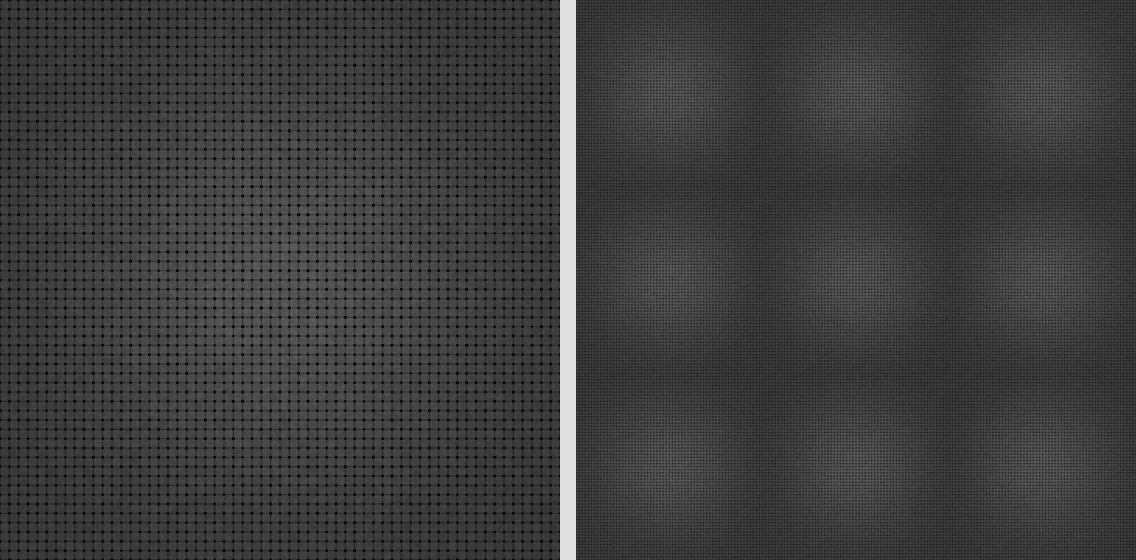
Left: one tile. Right: repeated 3 by 3.
Give the GLSL for this pattern, as a three.js fragment shader.

```glsl
// Dark grey mesh of small square cells with black dots at the crossings, under a soft central glow.
varying vec2 vUv;

const float REPEATS = 60.0;          // cells across and up
const float GRAIN_PER_CELL = 4.0;

// Sizes in cell widths
const float LINE_HALF_WIDTH = 0.06;
const float DOT_RADIUS = 0.15;
const float SOFTNESS = 0.065;

const vec3 GLOW_COLOR = vec3(0.33);
const vec3 RIM_COLOR = vec3(0.222);
const vec3 DOT_COLOR = vec3(0.025);
const float GLOW_FALLOFF = 7.2;
const float LINE_SHADE = 0.66;       // brightness kept along the lines

const float CELL_VARIATION = 0.03;
const float LINE_VARIATION = 0.12;
const float DOT_VARIATION = 0.025;
const float GRAIN_AMOUNT = 0.09;

float hash(vec2 p) {
  vec3 q = fract(vec3(p.xyx) * 0.1031);
  q += dot(q, q.yzx + 33.33);
  return fract((q.x + q.y) * q.z);
}

// Signed random value per lattice point, wrapping after period steps
float wrappedHash(vec2 id, float period) {
  return hash(mod(id, period)) * 2.0 - 1.0;
}

float wrappedNoise(vec2 p, float period) {
  vec2 id = floor(p);
  vec2 f = smoothstep(0.0, 1.0, p - id);
  float low = mix(wrappedHash(id, period),
                  wrappedHash(id + vec2(1.0, 0.0), period), f.x);
  float high = mix(wrappedHash(id + vec2(0.0, 1.0), period),
                   wrappedHash(id + vec2(1.0, 1.0), period), f.x);
  return mix(low, high, f.y);
}

// Coverage of a shape of the given radius at distance d from its middle
float cover(float d, float radius) {
  return 1.0 - smoothstep(radius - SOFTNESS, radius + SOFTNESS, d);
}

void main() {
  vec2 grid = vUv * REPEATS;
  vec2 crossing = floor(grid + 0.5);
  vec2 offset = grid - crossing;
  vec2 fromLine = abs(offset);

  // Central glow, equal on opposite edges
  vec2 fromCenter = vUv - 0.5;
  float glow = exp(-GLOW_FALLOFF * dot(fromCenter, fromCenter));
  vec3 color = mix(RIM_COLOR, GLOW_COLOR, glow);

  // Cell faces with slight tone changes and fine grain
  color *= 1.0 + CELL_VARIATION * wrappedHash(floor(grid), REPEATS);
  color *= 1.0 + GRAIN_AMOUNT * wrappedNoise(grid * GRAIN_PER_CELL, REPEATS * GRAIN_PER_CELL);

  // Thin lines, each row and column slightly lighter or darker
  vec2 lineTone = vec2(wrappedHash(vec2(crossing.x, 7.0), REPEATS),
                       wrappedHash(vec2(19.0, crossing.y), REPEATS));
  vec2 lines = vec2(cover(fromLine.x, LINE_HALF_WIDTH), cover(fromLine.y, LINE_HALF_WIDTH));
  lines *= 1.0 + LINE_VARIATION * lineTone;
  color *= mix(1.0, LINE_SHADE, max(lines.x, lines.y));

  // Black dots at the crossings
  float radius = DOT_RADIUS + DOT_VARIATION * wrappedHash(crossing + 31.0, REPEATS);
  color = mix(color, DOT_COLOR, cover(length(offset), radius));

  gl_FragColor = vec4(color, 1.0);
}
```
